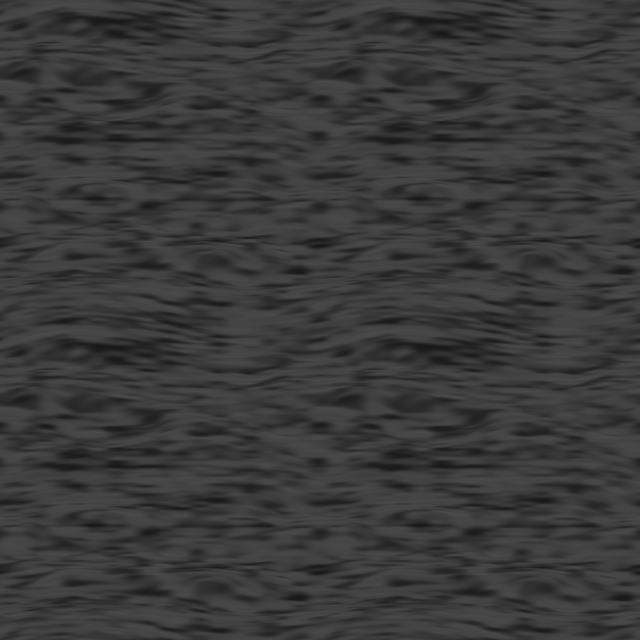
Write a three.js fragment shader that draws this texture.

```glsl
varying vec2 vUv;

float hash(vec2 p) {
  vec3 q = fract(vec3(p.xyx) * 0.1031);
  q += dot(q, q.yzx + 33.33);
  return fract((q.x + q.y) * q.z);
}

// Value noise that wraps once per tile; cells must be whole numbers
float tileNoise(vec2 p, vec2 cells, float seed) {
  p *= cells;
  vec2 i = floor(p);
  vec2 f = fract(p);
  f = f * f * (3.0 - 2.0 * f);
  vec2 a = mod(i, cells) + seed;
  vec2 b = mod(i + 1.0, cells) + seed;
  return mix(mix(hash(a), hash(vec2(b.x, a.y)), f.x),
             mix(hash(vec2(a.x, b.y)), hash(b), f.x), f.y);
}

// Soft spindle, wrapped at the tile borders
float streak(vec2 p, vec2 center, vec2 size) {
  vec2 d = (fract(p - center + 0.5) - 0.5) / size;
  return exp(-d.y * d.y - d.x * d.x * d.x * d.x);
}

void main() {
  // Just under two tiles each way, centred on a tile corner
  vec2 tile = (vUv - 0.5) * vec2(1.97, 1.96);

  // Broad wave, strongest near the horizontal tile border
  float sway = 0.5 + 0.5 * cos(6.28319 * tile.y);
  vec2 bent = tile;
  bent.y -= 0.024 * sin(6.28319 * tile.x) * sway * sway;
  bent.y += 0.010 * (tileNoise(tile, vec2(3.0, 7.0), 3.0) - 0.5);

  // Patches where the grain folds into sideways chevrons
  float patches = smoothstep(0.35, 0.7, tileNoise(bent, vec2(2.0, 6.0), 17.0));
  float fold = tileNoise(bent, vec2(3.0, 14.0), 29.0) - 0.5;
  fold += 0.22 * (tileNoise(bent, vec2(9.0, 29.0), 41.0) - 0.5);
  vec2 grain = bent + vec2(0.03, 0.085) * fold * mix(0.15, 1.0, patches);

  // Dark figure at three scales, long in calm wood and choppy in the folds
  vec2 flecks = mix(bent, grain, 0.5);
  float calm = tileNoise(flecks, vec2(4.0, 47.0), 53.0);
  float choppy = tileNoise(flecks, vec2(16.0, 47.0), 59.0);
  float figure = 0.40 * mix(calm, choppy, 0.15 + 0.7 * patches);
  figure += 0.32 * tileNoise(flecks, vec2(13.0, 71.0), 67.0);
  figure += 0.28 * tileNoise(grain, vec2(19.0, 109.0), 79.0);
  figure += 0.08 * (tileNoise(bent, vec2(4.0, 17.0), 89.0) - 0.5);

  // Long dark veins
  float veins = streak(bent, vec2(0.51, 0.018), vec2(0.70, 0.008));
  veins += streak(bent, vec2(0.50, 0.972), vec2(0.60, 0.008));
  veins += streak(bent, vec2(0.72, 0.797), vec2(0.28, 0.007));
  veins += streak(bent, vec2(0.70, 0.862), vec2(0.16, 0.011));
  veins += streak(bent, vec2(0.30, 0.553), vec2(0.22, 0.007));
  veins += streak(bent, vec2(0.32, 0.495), vec2(0.20, 0.007));
  veins += streak(bent, vec2(0.52, 0.370), vec2(0.55, 0.006));
  figure += 0.17 * veins * (0.3 + tileNoise(grain, vec2(9.0, 53.0), 97.0));

  // Hooked knot edge and clear pale wood
  vec2 hook = tile;
  float along = max(fract(tile.x) - 0.49, 0.0);
  hook.y += 3.0 * along * along;
  figure += 0.26 * streak(hook, vec2(0.48, 0.930), vec2(0.075, 0.009));
  figure -= 0.12 * streak(bent, vec2(0.30, 0.438), vec2(0.18, 0.026));
  figure -= 0.10 * streak(bent, vec2(0.74, 0.832), vec2(0.30, 0.010));

  // Fine fibres that follow the folds
  float fibre = 0.6 * tileNoise(grain, vec2(5.0, 139.0), 113.0);
  fibre += 0.4 * tileNoise(grain, vec2(8.0, 199.0), 131.0);

  vec3 paleWood = vec3(0.274);
  vec3 darkWood = vec3(0.095);
  float stain = smoothstep(0.32, 0.92, figure + 0.1 * (fibre - 0.5));
  vec3 color = mix(paleWood, darkWood, stain);
  color += 0.052 * (fibre - 0.5);
  gl_FragColor = vec4(color, 1.0);
}
```
